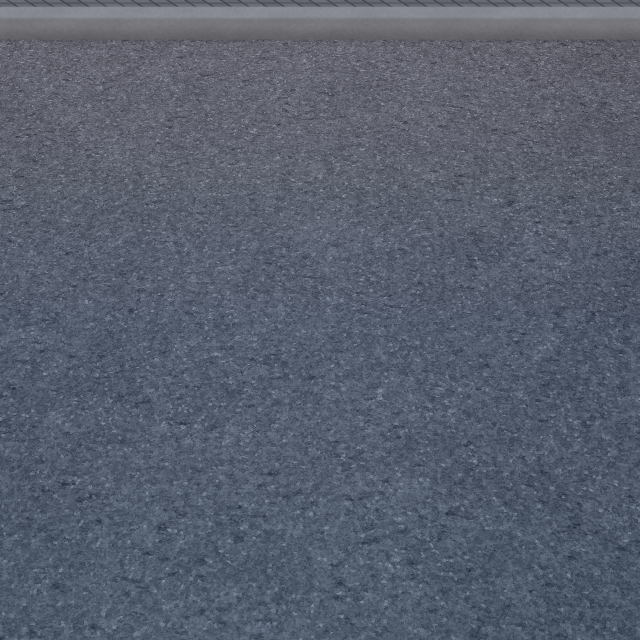
Reproduce this texture procedurally as a Shadertoy shader.

```glsl
// Draws a blue-grey asphalt road receding to a concrete kerb and a strip of paving.

const float KERB_FOOT = 0.938;
const float KERB_EDGE = 0.9715;
const float KERB_BACK = 0.9895;
const float HORIZON = 2.2;

vec2 hash22(vec2 p) {
    vec3 q = fract(p.xyx * vec3(0.1031, 0.1030, 0.0973));
    q += dot(q, q.yzx + 33.33);
    return fract((q.xx + q.yz) * q.zy);
}

// Cellular noise: nearest distance, gap to the second nearest, random value of the cell
vec3 cells(vec2 p) {
    vec2 base = floor(p);
    float near = 8.0, second = 8.0, id = 0.0;
    for (int j = -1; j <= 1; j++) {
        for (int i = -1; i <= 1; i++) {
            vec2 cell = base + vec2(i, j);
            float d = length(cell + hash22(cell) - p);
            if (d < near) {
                second = near;
                near = d;
                id = hash22(cell + 71.0).x;
            } else {
                second = min(second, d);
            }
        }
    }
    return vec3(near, second - near, id);
}

// Layered sines, roughly -1 to 1, for soft mottling
float mottle(vec2 p) {
    float sum = 0.0, amp = 0.5;
    for (int i = 0; i < 5; i++) {
        sum += amp * sin(p.x + 1.7 * sin(p.y * 0.8 + float(i))) * cos(p.y + 1.3 * sin(p.x * 0.7));
        p = mat2(1.5, 1.1, -1.1, 1.5) * p + 2.3;
        amp *= 0.66;
    }
    return sum;
}

float softStep(float edge, float x, float blur) {
    return smoothstep(edge - blur, edge + blur, x);
}

// Soft round spot that fades from its centre
float blot(vec2 uv, vec2 centre, vec2 size) {
    vec2 d = (uv - centre) / size;
    return exp(-dot(d, d));
}

// Ground coordinates, compressed with distance
vec2 groundPlane(vec2 uv) {
    float depth = 1.0 / (HORIZON - uv.y);
    return vec2((uv.x - 0.5) * depth + 1.0, depth * 2.5);
}

vec3 asphalt(vec2 uv) {
    vec2 g = groundPlane(uv);
    vec3 nearTone = vec3(0.303, 0.346, 0.412);
    vec3 midTone = vec3(0.316, 0.353, 0.420);
    vec3 farTone = vec3(0.385, 0.389, 0.430);
    vec3 tone = mix(nearTone, midTone, smoothstep(0.05, 0.45, uv.y));
    tone = mix(tone, farTone, smoothstep(0.40, 0.95, uv.y));

    // Ragged stones of three sizes, with dark gaps between them
    vec2 warp = vec2(mottle(g * 330.0), mottle(g.yx * 300.0 + 9.0)) * 0.0016;
    vec3 coarse = cells((g + warp) * 150.0);
    vec3 stone = cells((g + warp) * 300.0 + 17.0);
    vec3 grit = cells(g * 600.0 + 43.0);
    float relief = (stone.z - 0.5) * 0.085 + (grit.z - 0.5) * 0.080 + (coarse.z - 0.5) * 0.035;
    relief -= 0.026 * (1.0 - smoothstep(0.0, 0.22, stone.y)) - 0.012;

    // Pale chips of varied strength, and dark crevices gathered in patches
    float patches = mottle(g * vec2(26.0, 32.0));
    float chip = smoothstep(0.88, 1.0, stone.z) * (1.0 - smoothstep(0.1, 0.55, stone.x));
    float bigChip = smoothstep(0.95, 1.0, coarse.z) * (1.0 - smoothstep(0.05, 0.42, coarse.x));
    float crevice = smoothstep(0.35, 0.85, mottle(g * vec2(120.0, 230.0) + 4.0) + 0.15 * patches);

    float shade = relief + 0.016 * patches + 0.014 * mottle(uv * vec2(6.0, 8.0));
    shade += 0.11 * chip + 0.08 * bigChip - 0.085 * crevice;

    // Worn lane left of centre, dull right side and two damp spots
    shade += 0.010 * exp(-pow((uv.x - 0.42) / 0.28, 2.0)) - 0.015 * smoothstep(0.6, 1.0, uv.x);
    shade -= 0.035 * blot(uv, vec2(0.75, 0.62), vec2(0.05, 0.018));
    shade -= 0.030 * blot(uv, vec2(0.42, 0.60), vec2(0.02, 0.025));
    shade -= 0.022 * blot(uv, vec2(1.0, 0.56), vec2(0.07, 0.05));
    return tone + shade * vec3(0.98, 1.0, 1.03);
}

vec3 kerb(vec2 uv) {
    float face = clamp((uv.y - KERB_FOOT) / (KERB_EDGE - KERB_FOOT), 0.0, 1.0);
    vec3 side = mix(vec3(0.385, 0.380, 0.395), vec3(0.465, 0.463, 0.485), smoothstep(0.0, 0.75, face));
    vec3 top = vec3(0.530, 0.538, 0.575);
    vec3 col = mix(side, top, softStep(KERB_EDGE, uv.y, 0.003));
    float stain = mottle(vec2(uv.x * 28.0, uv.y * 60.0));
    float speckle = cells(uv * vec2(260.0, 320.0)).z - 0.5;
    return col + 0.018 * stain + 0.018 * speckle;
}

// Foreshortened slabs divided by slanting joints
vec3 paving(vec2 uv) {
    float height = (uv.y - KERB_BACK) / (1.0 - KERB_BACK);
    float slant = uv.x * 36.0 + height * 0.6;
    float joint = smoothstep(0.38, 0.47, abs(fract(slant) - 0.5));
    float seam = 1.0 - smoothstep(0.05, 0.16, abs(height - 0.55));
    float variation = hash22(vec2(floor(slant), step(0.55, height))).x - 0.5;
    return vec3(0.405, 0.413, 0.450) + 0.04 * variation - 0.13 * max(joint, 0.5 * seam);
}

void mainImage(out vec4 fragColor, in vec2 fragCoord) {
    vec2 uv = fragCoord / iResolution.xy;
    float blur = 0.8 / iResolution.y;
    float ragged = 0.0012 * mottle(vec2(uv.x * 160.0, 2.0));

    vec3 col = asphalt(uv);
    col *= 1.0 - 0.12 * smoothstep(KERB_FOOT - 0.007, KERB_FOOT, uv.y);
    col = mix(col, kerb(uv), softStep(KERB_FOOT + ragged, uv.y, blur + 0.0008));
    col = mix(col, paving(uv), softStep(KERB_BACK, uv.y, blur + 0.0005));
    fragColor = vec4(clamp(col, 0.0, 1.0), 1.0);
}
```
